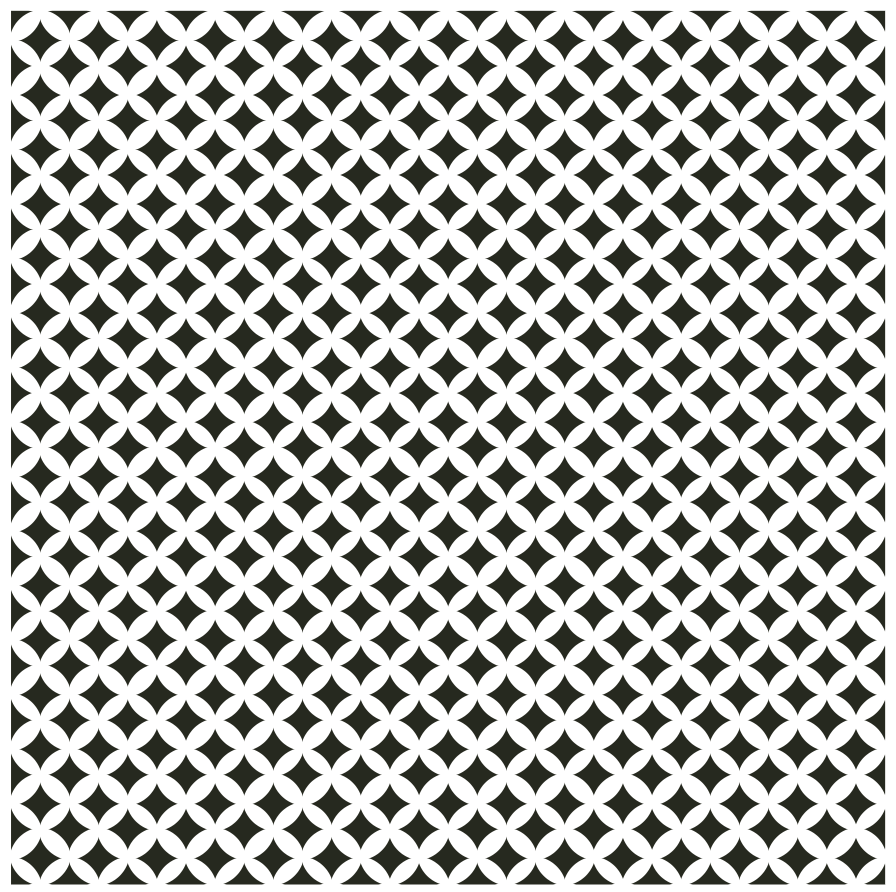
This pattern is drawn by a Shadertoy shader. Its source:

```glsl
// Dark four-pointed stars in two interleaved grids on a white sheet with a plain margin.
// All lengths are fractions of the canvas width.
#define PITCH vec2(0.06502, 0.06085)      // spacing of each grid
#define STAGGER vec2(0.03251, 0.0284)     // shift from one grid to the other
#define STAR_REACH 0.0229                 // centre of a star to its tips
#define ARC_CENTRE 0.036                  // offset of the circles that hollow the sides
#define PANEL_HALF vec2(0.4878, 0.4876)   // half size of the patterned square
#define PANEL_CENTRE vec2(0.0002, -0.0018)
#define SOFTNESS 1.3                      // edge blur in output pixels
#define INK vec3(0.15, 0.16, 0.12)
#define PAPER vec3(1.0)

// Signed distance to a star whose sides are four concave arcs
float starDistance(vec2 p) {
    float radius = length(vec2(ARC_CENTRE - STAR_REACH, ARC_CENTRE));
    return radius - length(abs(p) - ARC_CENTRE);
}

// Offset from the nearest grid node
vec2 gridCell(vec2 p) {
    return p - PITCH * round(p / PITCH);
}

float boxDistance(vec2 p, vec2 halfSize) {
    vec2 d = abs(p) - halfSize;
    return length(max(d, 0.0)) + min(max(d.x, d.y), 0.0);
}

// Edge coverage, 1 inside the shape
float coverage(float dist, float blur) {
    return 1.0 - smoothstep(-blur, blur, dist);
}

void mainImage(out vec4 fragColor, in vec2 fragCoord) {
    vec2 p = (fragCoord - 0.5 * iResolution.xy) / iResolution.x - PANEL_CENTRE;
    float pixel = 1.0 / iResolution.x;

    // Both grids; the first one has stars halfway between columns
    vec2 edgeGrid = gridCell(p - vec2(STAGGER.x, 0.0));
    vec2 innerGrid = gridCell(p - vec2(0.0, STAGGER.y));
    float stars = min(starDistance(edgeGrid), starDistance(innerGrid));

    // Trim at the margin
    float ink = coverage(stars, 0.5 * SOFTNESS * pixel);
    ink *= coverage(boxDistance(p, PANEL_HALF), 0.5 * pixel);

    fragColor = vec4(mix(PAPER, INK, ink), 1.0);
}
```
